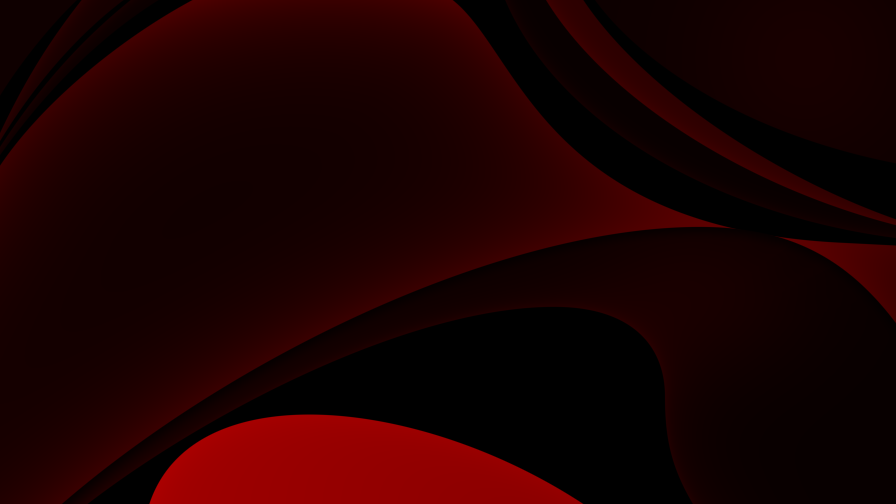
Reproduce this background procedurally as a WebGL 1 fragment shader.

```glsl
precision highp float;
// Dark red folded sheets and thin ribbons on black, with one bright red mound.
// Every edge is a cubic Bezier with a signed distance, positive below it;
// the sheets are layered back to front and lit by glows along their edges.

uniform vec2 u_resolution;

vec2 bezier(vec2 a, vec2 b, vec2 c, vec2 d, float t) {
    float s = 1.0 - t;
    return s * s * s * a + 3.0 * s * s * t * b + 3.0 * s * t * t * c + t * t * t * d;
}

vec2 bezierSlope(vec2 a, vec2 b, vec2 c, vec2 d, float t) {
    float s = 1.0 - t;
    return 3.0 * (s * s * (b - a) + 2.0 * s * t * (c - b) + t * t * (d - c));
}

// Signed distance: coarse search for the nearest point, then refinement
float edge(vec2 p, vec2 a, vec2 b, vec2 c, vec2 d) {
    float t = 0.0;
    float nearest = 1e5;
    for (int i = 0; i <= 12; i++) {
        float u = float(i) / 12.0;
        vec2 offset = p - bezier(a, b, c, d, u);
        float dist = dot(offset, offset);
        if (dist < nearest) {
            nearest = dist;
            t = u;
        }
    }
    for (int i = 0; i < 4; i++) {
        vec2 slope = bezierSlope(a, b, c, d, t);
        vec2 offset = p - bezier(a, b, c, d, t);
        t = clamp(t + dot(offset, slope) / dot(slope, slope), 0.0, 1.0);
    }
    vec2 tangent = normalize(bezierSlope(a, b, c, d, t));
    vec2 offset = p - bezier(a, b, c, d, t);
    return tangent.x * offset.y - tangent.y * offset.x;
}

float cover(float dist) {
    float soft = 3.2 / u_resolution.y;
    return smoothstep(-soft, soft, dist);
}

float ribbon(float upper, float lower) {
    return cover(upper) * cover(-lower);
}

float glow(float dist, float width) {
    return exp(-abs(dist) / width);
}

void main() {
    // Canvas is 4.32 units tall, y measured downward from the top
    vec2 p = vec2(gl_FragCoord.x, u_resolution.y - gl_FragCoord.y) * 4.32 / u_resolution.y;
    float red = 0.0;

    // Ribbons and far sheet at the upper right
    float farEdge = edge(p, vec2(5.1, 0.0), vec2(5.5, 0.55), vec2(6.4, 1.15), vec2(7.68, 1.4));
    float brightTop = edge(p, vec2(5.0, 0.0), vec2(5.5, 0.75), vec2(6.6, 1.5), vec2(7.68, 1.88));
    float brightLow = edge(p, vec2(4.68, 0.0), vec2(5.2, 0.85), vec2(6.4, 1.6), vec2(7.68, 1.93));
    float dimLow = edge(p, vec2(4.33, 0.0), vec2(4.8, 1.1), vec2(6.2, 1.85), vec2(7.68, 2.04));
    red += cover(-farEdge) * (0.05 + 0.045 * exp(-dot(p - vec2(6.9, 0.5), p - vec2(6.9, 0.5))));
    red += ribbon(brightTop, brightLow) * (0.17 + 0.07 * glow(brightLow, 0.08));
    red += ribbon(brightLow, dimLow) * (0.03 + 0.05 * glow(dimLow, 0.06));

    // Ribbons and corner sheet at the upper left
    float corner = edge(p, vec2(0.0, 0.82), vec2(0.2, 0.5), vec2(0.45, 0.2), vec2(0.66, 0.0));
    float wideTop = edge(p, vec2(0.0, 1.14), vec2(0.2, 0.72), vec2(0.4, 0.38), vec2(0.7, 0.0));
    float wideLow = edge(p, vec2(0.0, 1.21), vec2(0.25, 0.8), vec2(0.6, 0.35), vec2(1.06, 0.0));
    float thinTop = edge(p, vec2(0.0, 1.26), vec2(0.3, 0.8), vec2(0.65, 0.38), vec2(1.12, 0.0));
    float thinLow = edge(p, vec2(0.0, 1.33), vec2(0.35, 0.84), vec2(0.8, 0.35), vec2(1.36, 0.0));
    red += cover(-corner) * 0.06;
    red += ribbon(wideTop, wideLow) * (0.08 + 0.08 * glow(wideTop, 0.08));
    red += ribbon(thinTop, thinLow) * (0.04 + 0.05 * glow(thinTop, 0.05));

    // Large sheet, dark in the middle and glowing toward its rims
    float leftRim = edge(p, vec2(0.0, 1.42), vec2(0.35, 0.9), vec2(1.0, 0.35), vec2(1.65, 0.0));
    float rightRim = edge(p, vec2(3.88, 0.0), vec2(4.45, 0.45), vec2(4.65, 1.95), vec2(7.2, 2.08));
    float crest = p.x < 6.0
        ? edge(p, vec2(0.53, 4.32), vec2(2.0, 3.05), vec2(4.3, 1.945), vec2(6.0, 1.945))
        : edge(p, vec2(6.0, 1.945), vec2(6.75, 1.945), vec2(7.25, 2.2), vec2(7.68, 2.77));
    float sheet = 0.055 + 0.17 * glow(leftRim, 0.45) + 0.15 * glow(rightRim, 0.5)
        + 0.17 * glow(crest, 0.42) + 0.08 * glow(p.y, 0.4);
    red = mix(red, sheet, cover(leftRim) * cover(rightRim));

    // Front sheet, in shade under its crest and lit around the hollow
    float hollow = p.x < 4.75
        ? edge(p, vec2(0.75, 4.32), vec2(1.75, 3.55), vec2(3.5, 2.63), vec2(4.75, 2.63))
        : p.y < 3.4
        ? edge(p, vec2(4.75, 2.63), vec2(5.4, 2.63), vec2(5.7, 2.95), vec2(5.7, 3.4))
        : edge(p, vec2(5.7, 3.4), vec2(5.7, 3.75), vec2(5.75, 4.0), vec2(5.94, 4.32));
    vec2 sheen = (p - vec2(6.0, 2.5)) / vec2(1.0, 0.75);
    float front = 0.03 + 0.06 * glow(hollow, 0.3) + 0.04 * glow(hollow, 0.04)
        + 0.06 * exp(-dot(sheen, sheen));
    red = mix(red, front * smoothstep(-0.08, 0.12, crest), cover(crest));
    red *= 1.0 - cover(hollow);

    // Bright mound inside the hollow
    float mound = edge(p, vec2(1.28, 4.32), vec2(1.65, 3.2), vec2(3.6, 3.4), vec2(5.0, 4.32));
    float moundRed = 0.6 + 0.05 * glow(mound, 0.15) - 0.025 * (p.x - 2.2);
    red = mix(red, moundRed, cover(mound));

    gl_FragColor = vec4(red, 0.0, 0.0, 1.0);
}
```
